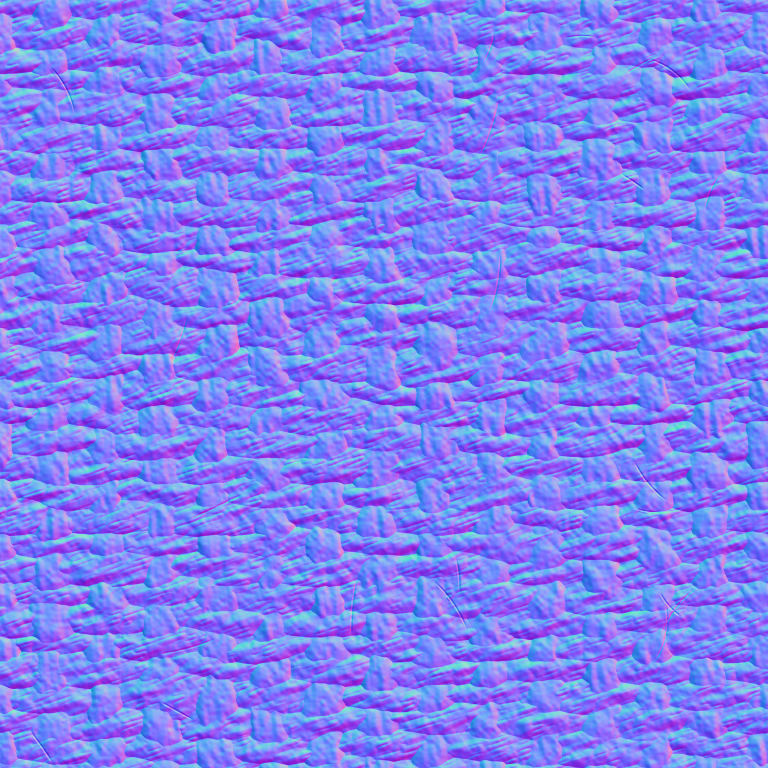
Reproduce this texture map procedurally as a Shadertoy shader.

```glsl
// Tangent-space normal map of a coarse plain-weave cloth, 14 warps by 30 wefts.
// A height field of overlapping yarn bumps, fibre noise and stray hairs
// is differentiated and its normal is packed into colour.

float hash(vec2 p) {
    return fract(sin(dot(p, vec2(127.1, 311.7))) * 43758.5453);
}

// Value noise on a lattice that wraps after the given period
float noise(vec2 p, vec2 period) {
    vec2 i = floor(p), f = fract(p);
    f = f * f * (3.0 - 2.0 * f);
    vec2 a = mod(i, period), b = mod(i + 1.0, period);
    return mix(mix(hash(a), hash(vec2(b.x, a.y)), f.x),
               mix(hash(vec2(a.x, b.y)), hash(b), f.x), f.y);
}

// Noise folded into narrow creases
float creases(vec2 p, vec2 period) {
    return abs(2.0 * noise(p, period) - 1.0);
}

// Tallest yarn at uv: narrow upright warps alternate with long weft floats
float weave(vec2 uv) {
    vec2 count = vec2(14.0, 30.0);
    vec2 wobble = vec2(noise(uv * count.yx, count.yx),
                       noise(uv * count + 0.5, count)) - 0.5;
    vec2 q = uv * count - vec2(0.43, 0.26) + wobble * vec2(0.2, 0.6);

    // Plies rise gently to the right; integer shears keep them tileable
    float plies = 0.0058 * noise(vec2(uv.x * 26.0, uv.y * 96.0 - uv.x * 24.0), vec2(26.0, 96.0))
                + 0.0017 * creases(vec2(uv.x * 60.0, uv.y * 150.0 - uv.x * 50.0), vec2(60.0, 150.0));
    float threads = 0.0034 * noise(vec2(uv.x * 125.0 + uv.y * 14.0, uv.y * 34.0), vec2(125.0, 34.0));

    float top = -0.001;
    for (int j = -1; j <= 1; j++)
    for (int i = -1; i <= 1; i++) {
        vec2 cell = floor(q) + vec2(i, j);
        vec2 id = mod(cell, count);
        float rnd = hash(id + 3.7);
        float rnd2 = hash(id + 19.3);
        vec2 d = q - cell - 0.5;
        float h;
        if (mod(id.x + id.y, 2.0) > 0.5) {
            // The crown sits low, so the upper face leans upward
            d.x += (rnd2 - 0.5) * 0.2 * d.y;
            d /= vec2(0.25 + 0.06 * rnd, 0.85);
            d.y += 0.3;
            h = 0.0084 + 0.002 * rnd2 - 0.003 * pow(abs(d.x), 3.0) - 0.006 * d.y * d.y + threads;
        } else {
            d.y -= (rnd2 - 0.35) * 0.25 * d.x;
            d /= vec2(1.05, 0.54 + 0.2 * rnd);
            h = 0.006 + 0.0025 * rnd2 - 0.0066 * dot(d, d) + plies;
        }
        top = max(top, h);
    }
    return top;
}

// Shallow grooves left by loose, slightly bent fibres
float hairs(vec2 uv) {
    float groove = 0.0;
    for (int k = 0; k < 22; k++) {
        float s = float(k);
        vec2 centre = vec2(hash(vec2(s, 1.0)), hash(vec2(s, 2.0)));
        float a = 6.2832 * hash(vec2(s, 3.0));
        vec2 d = fract(uv - centre + 0.5) - 0.5;
        d = vec2(cos(a) * d.x + sin(a) * d.y, cos(a) * d.y - sin(a) * d.x);
        d.y += (hash(vec2(s, 4.0)) - 0.5) * 12.0 * d.x * d.x;
        float reach = 0.02 + 0.025 * hash(vec2(s, 5.0));
        groove = max(groove, (1.0 - smoothstep(0.0, 0.002, abs(d.y)))
                           * (1.0 - smoothstep(0.5 * reach, reach, abs(d.x))));
    }
    return groove;
}

float height(vec2 uv) {
    // Crinkles and grain shared by every yarn
    float crinkle = 0.0026 * noise(uv * 80.0 + uv.yx * vec2(0.0, 40.0), vec2(80.0))
                  + 0.0012 * noise(uv * 190.0, vec2(190.0));
    return weave(uv) + crinkle - 0.0012 * hairs(uv);
}

void mainImage(out vec4 fragColor, in vec2 fragCoord) {
    vec2 uv = fragCoord / iResolution.xy;
    vec2 e = vec2(0.0008, 0.0);
    vec2 slope = vec2(height(uv + e.xy) - height(uv - e.xy),
                      height(uv + e.yx) - height(uv - e.yx)) / (2.0 * e.x);
    vec3 normal = normalize(vec3(-1.1 * slope, 1.0));
    fragColor = vec4(0.5 + 0.5 * normal, 1.0);
}
```
